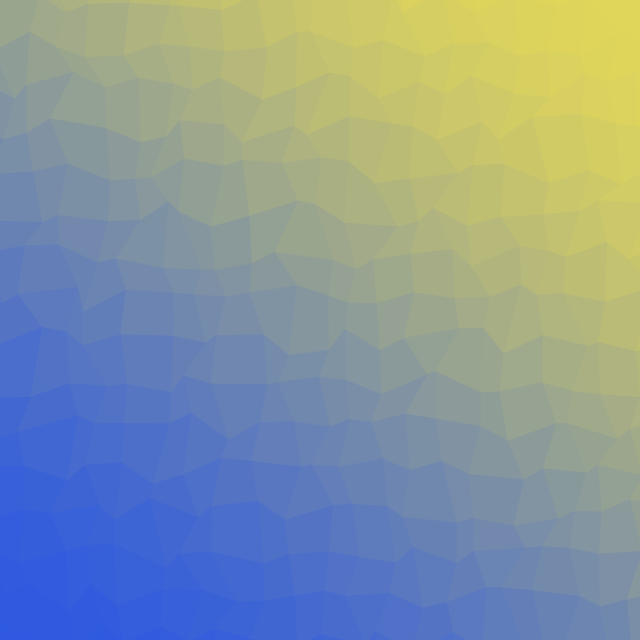
Write a WebGL 2 fragment shader that draws this background.

```glsl
#version 300 es
precision highp float;
// Low-poly sheet of jittered quads, shaded by a diagonal blue to yellow gradient.

#define GRID vec2(20.0, 15.0)      // columns and rows of quads
#define JITTER vec2(0.45, 0.34)    // vertex offset in cells, below 0.5
#define SLOPE vec2(0.42, 0.58)     // gradient rise across and up the canvas
#define BLUE vec3(0.18, 0.35, 0.88)
#define YELLOW vec3(0.88, 0.84, 0.35)
#define SAMPLES 3                  // antialiasing samples per axis

uniform vec2 u_resolution;
out vec4 fragColor;

// Integer hash: two random values in 0..1 per grid point.
vec2 hash2(vec2 cell) {
  uvec2 v = uvec2(ivec2(cell) + 64) * 1664525u + 1013904223u;
  v.x += v.y * 1664525u;
  v.y += v.x * 1664525u;
  v ^= v >> 16u;
  v.x += v.y * 1664525u;
  v.y += v.x * 1664525u;
  v ^= v >> 16u;
  return vec2(v & 65535u) / 65535.0;
}

// Jittered grid vertex, in cell units.
vec2 vertex(vec2 id) {
  return id + JITTER * (2.0 * hash2(id) - 1.0);
}

// Height of the broken line through the vertices of one row.
float rowHeight(float x, float row) {
  float column = floor(x + 0.5);
  if (x < vertex(vec2(column, row)).x) column -= 1.0;
  vec2 a = vertex(vec2(column, row));
  vec2 b = vertex(vec2(column + 1.0, row));
  return mix(a.y, b.y, (x - a.x) / (b.x - a.x));
}

// Lower-left grid index of the quad that holds p.
vec2 findQuad(vec2 p) {
  vec2 id = floor(p + 0.5);
  if (p.y < rowHeight(p.x, id.y)) id.y -= 1.0;
  vec2 bottom = vertex(id);
  vec2 top = vertex(id + vec2(0.0, 1.0));
  float along = clamp((p.y - bottom.y) / (top.y - bottom.y), 0.0, 1.0);
  if (p.x < mix(bottom.x, top.x, along)) id.x -= 1.0;
  return id;
}

// Flat quad colour, taken from the gradient at its centroid.
vec3 quadColor(vec2 uv) {
  vec2 id = findQuad(uv * GRID);
  vec2 center = 0.25 * (vertex(id) + vertex(id + vec2(1.0, 0.0))
                      + vertex(id + vec2(0.0, 1.0)) + vertex(id + 1.0));
  float blend = smoothstep(0.0, 1.0, dot(center / GRID, SLOPE));
  return mix(BLUE, YELLOW, blend);
}

void main() {
  // Average subpixel samples to smooth the edges.
  vec3 color = vec3(0.0);
  for (int y = 0; y < SAMPLES; y++) {
    for (int x = 0; x < SAMPLES; x++) {
      vec2 offset = (vec2(x, y) + 0.5) / float(SAMPLES) - 0.5;
      color += quadColor((gl_FragCoord.xy + offset) / u_resolution);
    }
  }
  fragColor = vec4(color / float(SAMPLES * SAMPLES), 1.0);
}
```
